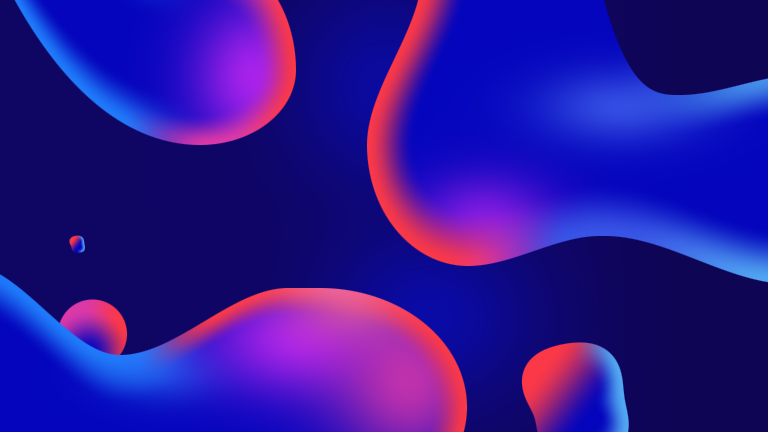
Give the GLSL for this background, as a Shadertoy shader.

```glsl
// Draws glossy liquid blobs with neon gradient rims floating on deep navy.

const float CANVAS_HEIGHT = 4.32;   // canvas height in scene units

const vec3 NAVY      = vec3(0.060, 0.020, 0.390);
const vec3 NIGHT     = vec3(0.055, 0.020, 0.330);
const vec3 BLUE_HAZE = vec3(0.035, 0.045, 0.700);
const vec3 ROYAL     = vec3(0.015, 0.020, 0.740);
const vec3 AZURE     = vec3(0.120, 0.480, 0.980);
const vec3 SKY       = vec3(0.320, 0.660, 0.950);
const vec3 PERI      = vec3(0.220, 0.330, 0.900);
const vec3 VIOLET    = vec3(0.690, 0.140, 0.930);
const vec3 MAGENTA   = vec3(0.860, 0.220, 0.660);
const vec3 ROSE      = vec3(0.930, 0.380, 0.580);
const vec3 RED       = vec3(0.980, 0.220, 0.280);

const vec2 BALL_CENTER  = vec2(0.925, 0.98);
const float BALL_RADIUS = 0.345;
const vec2 DROP_CENTER  = vec2(5.74, 0.25);
const vec2 BEAD_CENTER  = vec2(0.77, 1.87);
const float BEAD_SCALE  = 0.145;

// Soft elliptical light spot
float glow(vec2 p, vec2 center, vec2 radius) {
    vec2 q = (p - center) / radius;
    return exp(-dot(q, q));
}

// Antialiased coverage of a field that is negative inside
float coverage(float d) {
    return clamp(0.5 - d / (fwidth(d) + 1e-5), 0.0, 1.0);
}

// Rim strength: 1 on the outline, 0 at the given depth inside
float rim(float d, float depth) {
    return smoothstep(-depth, 0.0, d);
}

// Blob fields: ellipses whose axes are bent by smooth curves
float podField(vec2 p) {
    float u = max(2.0 - p.x, 0.0);
    float y = p.y - 3.62 - u * u * (0.36 + 0.018 * u * u);
    return length(vec2(max(p.x - 2.0, 0.0) / 0.96, y / (y < 0.0 ? 0.75 : 1.2))) - 1.0;
}

float bulbField(vec2 p) {
    float bend = 0.55 * smoothstep(2.87, 4.6, p.y);
    float wave = 0.30 * smoothstep(4.68, 6.0, p.x) - 0.48 * smoothstep(6.05, 7.9, p.x);
    vec2 q = (p - vec2(4.68 + bend, 2.87 + wave)) / vec2(1.01, 1.21);
    return length(min(q, 0.0)) - 1.0;
}

float notchField(vec2 p) {
    float u = max(6.8 - p.x, 0.0);
    float edge = 3.37 + 2.1 * pow(u, 2.9) + 0.2 * smoothstep(6.8, 8.0, p.x);
    return (p.y - edge) / sqrt(1.0 + 37.0 * pow(u, 3.8));
}

float waveField(vec2 p) {
    float bend = 0.67 * smoothstep(1.2, 2.88, p.x) - 0.67
               + 0.9 * (1.0 - smoothstep(-0.3, 1.2, p.x));
    return length(vec2(max(p.x - 3.2, 0.0) / 1.47, (p.y - 0.25 - bend) / 1.19)) - 1.0;
}

float dropField(vec2 q) {
    float a = atan(q.y, q.x);
    return length(q) - (0.56 + 0.06 * sin(a) + 0.04 * cos(a)
         - 0.05 * cos(2.0 * a) - 0.04 * sin(2.0 * a) + 0.035 * cos(4.0 * a - 3.84));
}

// Blob colours
vec3 podColor(vec2 p, float d) {
    float right = smoothstep(1.2, 2.1, p.x);
    vec3 c = mix(ROYAL, AZURE, rim(d, 0.65) * (1.0 - right));
    c = mix(c, VIOLET, 0.95 * glow(p, vec2(2.55, 3.55), vec2(0.62, 0.75)));
    vec3 warm = mix(MAGENTA, RED, smoothstep(2.3, 2.95, p.x));
    return mix(c, warm, rim(d, 0.42) * right);
}

vec3 bulbColor(vec2 p, float d, float notch) {
    vec3 c = mix(ROYAL, PERI, 0.9 * glow(p, vec2(6.2, 3.25), vec2(0.8, 0.36)));
    float right = smoothstep(4.7, 5.7, p.x);
    c = mix(c, VIOLET, 0.75 * glow(p, vec2(4.85, 2.08), vec2(0.7, 0.48)));
    c = mix(c, mix(PERI, SKY, smoothstep(6.2, 7.8, p.x)), rim(d, 0.45) * right);
    c = mix(c, SKY, 0.85 * rim(notch, 0.42) * smoothstep(6.1, 7.7, p.x));
    vec3 warm = mix(RED, MAGENTA, smoothstep(4.4, 5.2, p.x));
    return mix(c, warm, rim(d, 0.48) * (1.0 - right));
}

vec3 waveColor(vec2 p, float d) {
    float right = smoothstep(1.35, 2.2, p.x);
    vec3 c = mix(ROYAL, AZURE, rim(d, 0.42) * (1.0 - right));
    c = mix(c, AZURE, 0.6 * glow(p, vec2(1.6, 0.6), vec2(0.55, 0.28)));
    c = mix(c, VIOLET, 0.95 * glow(p, vec2(3.0, 0.92), vec2(0.95, 0.55)));
    c = mix(c, MAGENTA, 0.85 * glow(p, vec2(4.1, 0.5), vec2(0.75, 0.8)));
    c = mix(c, ROSE, 0.75 * glow(p, vec2(3.55, 1.3), vec2(0.65, 0.35)));
    vec3 warm = mix(RED, ROSE, glow(p, vec2(3.4, 1.4), vec2(0.6, 0.4)));
    return mix(c, warm, rim(d, 0.25) * right);
}

vec3 dropColor(vec2 q, float d) {
    vec3 c = mix(RED, ROYAL, smoothstep(-0.5, 0.2, dot(q, vec2(0.8, -0.6))));
    return mix(c, SKY, rim(d, 0.32) * smoothstep(-0.05, 0.45, q.x));
}

void mainImage(out vec4 fragColor, in vec2 fragCoord) {
    vec2 p = fragCoord / iResolution.y * CANVAS_HEIGHT;

    // Backdrop with two hazes
    vec3 col = mix(NAVY, NIGHT, smoothstep(5.2, 7.0, p.x));
    col = mix(col, BLUE_HAZE, 0.75 * glow(p, vec2(3.85, 3.45), vec2(0.95, 1.0)));
    col = mix(col, BLUE_HAZE, 0.85 * glow(p, vec2(4.3, 1.15), vec2(1.0, 0.85)));

    // Ball tucked behind the wave
    vec2 ball = (p - BALL_CENTER) / BALL_RADIUS;
    vec3 ballWarm = mix(MAGENTA, RED, smoothstep(-0.3, 0.9, ball.x));
    vec3 ballColor = mix(ROYAL, ballWarm, smoothstep(-0.3, 0.95, length(ball - vec2(-0.1, -0.5)) - 0.3));
    col = mix(col, ballColor, coverage(length(ball) - 1.0));

    // Large blobs
    float pod = podField(p), bulb = bulbField(p), notch = notchField(p), wave = waveField(p);
    col = mix(col, podColor(p, pod), coverage(pod));
    col = mix(col, bulbColor(p, bulb, notch), coverage(bulb) * coverage(notch));
    col = mix(col, waveColor(p, wave), coverage(wave));

    // Drop and its tiny sibling
    for (int i = 0; i < 2; i++) {
        vec2 q = i == 0 ? p - DROP_CENTER : (p - BEAD_CENTER) / BEAD_SCALE;
        float d = dropField(q);
        col = mix(col, dropColor(q, d), coverage(d));
    }

    fragColor = vec4(col, 1.0);
}
```
